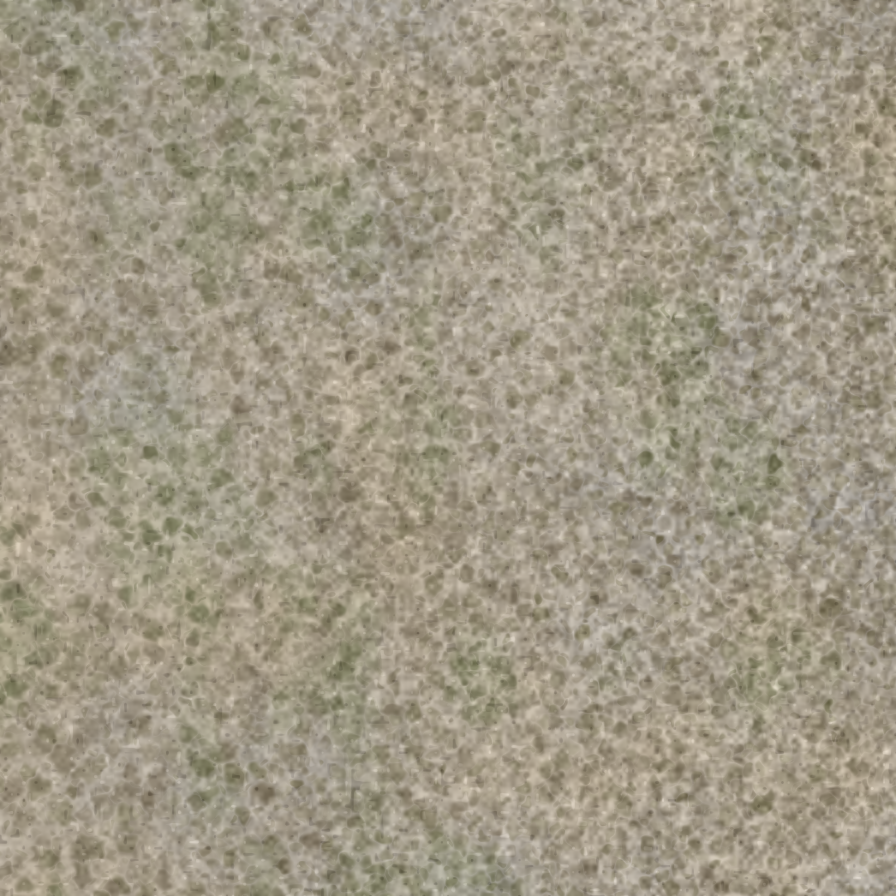
Write a WebGL 1 fragment shader that draws this texture.

```glsl
precision highp float;
uniform vec2 u_resolution;

// Sine-free hashes
float hash(vec2 p) {
  vec3 q = fract(vec3(p.xyx) * 0.1031);
  q += dot(q, q.yzx + 33.33);
  return fract((q.x + q.y) * q.z);
}

vec2 hash2(vec2 p) {
  return vec2(hash(p + 17.0), hash(p + 71.0));
}

float noise(vec2 p) {
  vec2 i = floor(p);
  vec2 f = fract(p);
  f = f * f * (3.0 - 2.0 * f);
  return mix(mix(hash(i), hash(i + vec2(1, 0)), f.x),
             mix(hash(i + vec2(0, 1)), hash(i + vec2(1, 1)), f.x), f.y);
}

float fbm(vec2 p) {
  float sum = 0.0;
  float amp = 0.5;
  for (int i = 0; i < 4; i++) {
    sum += amp * noise(p);
    p = mat2(1.6, 1.2, -1.2, 1.6) * p + 11.3;
    amp *= 0.5;
  }
  return sum / 0.9375;
}

// Soft scattered tufts: x is coverage, y is a random tint per tuft
vec2 tufts(vec2 p, float density) {
  vec2 cell = floor(p);
  vec2 result = vec2(0.0, 0.5);
  for (int y = -1; y <= 1; y++) {
    for (int x = -1; x <= 1; x++) {
      vec2 id = cell + vec2(x, y);
      vec2 rnd = hash2(id + 130.0);
      float radius = mix(0.34, 0.72, rnd.x) * density;
      float d = length(p - id - hash2(id));
      float cover = (1.0 - smoothstep(radius * 0.35, radius, d)) * mix(0.35, 1.0, rnd.y);
      if (cover > result.x) result = vec2(cover, hash(id + 210.0));
    }
  }
  return result;
}

void main() {
  vec2 p = gl_FragCoord.xy / u_resolution.y;

  // Broad patches and faint vertical streaks
  float patches = fbm(p * 5.0 + 3.0);
  float warmth = fbm(p * 7.0 + 40.0) - 0.5;
  float greenness = smoothstep(0.5, 0.75, fbm(p * vec2(13.0, 8.0) + 80.0));
  float streak = noise(p * vec2(42.0, 5.0) + 9.0) - 0.5;
  float rough = smoothstep(0.2, 0.9, p.x * 0.7 + patches * 0.45);

  // Ragged tufts in two sizes
  vec2 ragged = vec2(noise(p * 110.0), noise(p * 110.0 + 57.0)) - 0.5;
  vec2 q = p + ragged * 0.011;
  float density = 0.72 + 0.56 * patches;
  vec2 large = tufts(q * 39.0, density * mix(1.05, 0.85, rough));
  vec2 small = tufts(q * 67.0 + 31.0, density * mix(0.8, 1.05, rough));
  small.x *= mix(0.5, 0.75, rough);
  vec2 tuft = large.x > small.x ? large : small;

  // Pale soil under olive brown growth
  vec3 soil = vec3(0.695, 0.66, 0.603) + warmth * vec3(0.06, 0.015, -0.06);
  vec3 growth = mix(vec3(0.52, 0.475, 0.40), vec3(0.51, 0.485, 0.375), tuft.y);
  growth = mix(growth, vec3(0.46, 0.46, 0.36), greenness * 0.6);
  vec3 color = mix(soil, growth, tuft.x * 0.9);
  color -= greenness * vec3(0.03, 0.015, 0.035);
  color += streak * vec3(0.022, 0.02, 0.012) - (patches - 0.5) * 0.05;

  // Fine grain with pale and dark flecks
  float fine = noise(p * 185.0 + 5.0);
  float medium = noise(p * 98.0 + 23.0);
  float grain = (fine - 0.5) * 0.15 + (medium - 0.5) * 0.10;
  color += grain * mix(0.8, 1.25, rough);
  float fleck = noise(p * 150.0 + 300.0);
  color += smoothstep(0.8, 0.98, fleck) * vec3(0.08, 0.08, 0.085);
  color -= smoothstep(0.8, 0.98, 1.0 - fleck) * vec3(0.09, 0.09, 0.08);

  gl_FragColor = vec4(clamp(color, 0.0, 1.0), 1.0);
}
```
